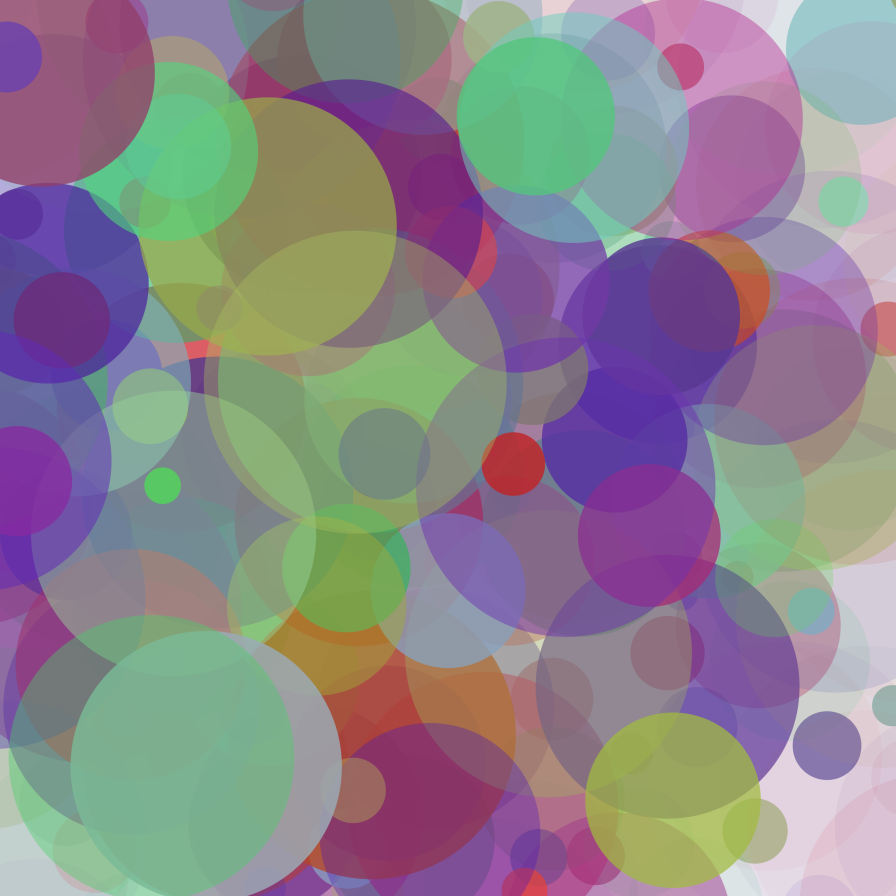
Reproduce this background procedurally as a WebGL 2 fragment shader.

```glsl
#version 300 es
precision highp float;
// Overlapping translucent discs in mixed colours, thinning to a pale wash at the corners.

uniform vec2 u_resolution;
out vec4 fragColor;

const int DISC_COUNT = 190;
const vec3 PAPER = vec3(0.95, 0.94, 0.96);
const vec2 CLUSTER_CENTRE = vec2(0.40, 0.52);
const float MIN_RADIUS = 0.014;
const float MAX_RADIUS = 0.178;
const float HUE_DRIFT = 0.22;

const vec3 HUES[7] = vec3[7](
    vec3(0.82, 0.24, 0.18),  // red
    vec3(0.27, 0.78, 0.40),  // green
    vec3(0.30, 0.18, 0.64),  // violet
    vec3(0.68, 0.20, 0.46),  // magenta
    vec3(0.66, 0.69, 0.30),  // yellow green
    vec3(0.42, 0.25, 0.62),  // purple
    vec3(0.52, 0.72, 0.70)   // grey teal
);

float hash(float id, float channel) {
    return fract(sin(id * 12.9898 + channel * 78.233) * 43758.5453);
}

// Evenly spread values: place in xy, hue in z.
vec3 spread(float id) {
    return fract(0.37 + id * vec3(0.81917, 0.67104, 0.54970));
}

// Scatter with a little overhang past the borders.
vec2 discCentre(float id) {
    vec2 jitter = vec2(hash(id, 1.0), hash(id, 2.0)) - 0.5;
    return mix(vec2(-0.05), vec2(1.05), spread(id).xy) + 0.1 * jitter;
}

vec3 discColour(float id) {
    vec3 hue = HUES[int(spread(id).z * 6.99)];
    vec3 drift = vec3(hash(id, 4.0), hash(id, 5.0), hash(id, 6.0)) - 0.5;
    return clamp(hue + HUE_DRIFT * drift, 0.0, 1.0);
}

// Large discs fade away from the cluster; small and a few chosen ones stay strong.
float discOpacity(float id, vec2 centre, float radius) {
    float opacity = mix(0.35, 0.88, hash(id, 7.0));
    float outside = smoothstep(0.40, 0.60, distance(centre, CLUSTER_CENTRE));
    float keeps = max(step(radius, 0.04), step(0.93, hash(id, 8.0)));
    return opacity * mix(1.0, 0.10, outside * (1.0 - keeps));
}

float discMask(vec2 p, vec2 centre, float radius, float pixel) {
    float d = distance(p, centre) - radius;
    return 1.0 - smoothstep(-0.7 * pixel, 0.7 * pixel, d);
}

void main() {
    float pixel = 1.0 / min(u_resolution.x, u_resolution.y);
    vec2 p = gl_FragCoord.xy * pixel;
    vec3 colour = PAPER;

    // Paint the discs from back to front.
    for (int i = 0; i < DISC_COUNT; i++) {
        float id = float(i) + 1.0;
        vec2 centre = discCentre(id);
        float radius = mix(MIN_RADIUS, MAX_RADIUS, hash(id, 9.0));
        float cover = discMask(p, centre, radius, pixel);
        colour = mix(colour, discColour(id), cover * discOpacity(id, centre, radius));
    }

    fragColor = vec4(colour, 1.0);
}
```
